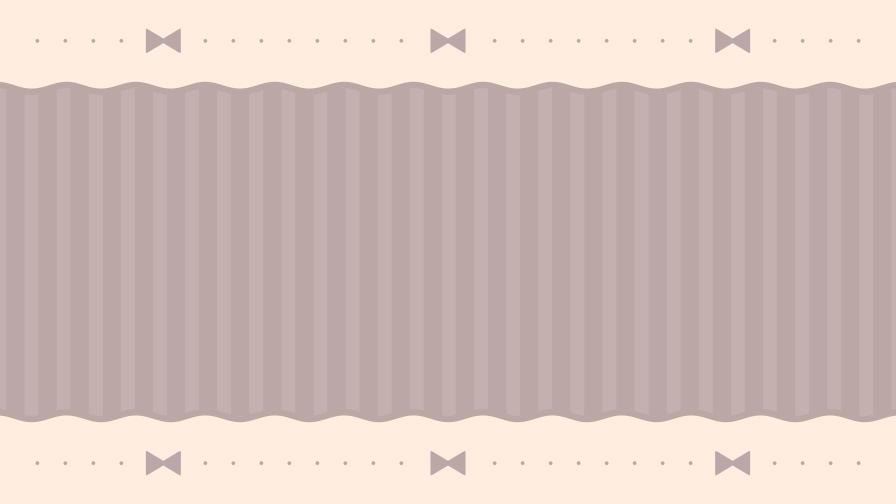
Reproduce this background procedurally as a WebGL 2 fragment shader.

```glsl
#version 300 es
precision highp float;
// A striped panel with wavy borders between two cream bands.
// Each band carries a row of dots and three bows, mirrored about the centre.
// Lengths are in design units: the canvas is 768 wide and 432 high.

#define CANVAS vec2(768.0, 432.0)
#define STRIPE_PERIOD 27.52
#define STRIPE_WIDTH 11.8
#define STRIPE_CENTRE 27.0
#define WAVE_PERIOD 59.5
#define WAVE_HEIGHT 2.9
#define PANEL_HALF 143.0
#define BORDER 5.5
#define DOT_SPACING 24.0
#define DOT_RADIUS 1.6
#define BOW_SPACING 244.0
#define ROW_OFFSET 181.0

uniform vec2 u_resolution;
out vec4 outColor;

const vec3 CREAM = vec3(1.0, 0.93, 0.875);
const vec3 TAUPE = vec3(0.731, 0.659, 0.647);
const vec3 MAUVE = vec3(0.733, 0.655, 0.659);
const vec3 LIGHT = vec3(0.769, 0.692, 0.694);
const float TAU = 6.2831853;

// Coverage of a shape from its signed distance and the pixel size.
float fill(float dist, float pixel) {
    return clamp(0.5 - dist / pixel, 0.0, 1.0);
}

// Two flared wings joined at a narrow waist, with rounded outer corners.
float bowDistance(vec2 p) {
    const float corner = 1.5;
    vec2 a = abs(p);
    vec2 sides = vec2(a.x - 15.0, (a.y - 2.0 - 0.6 * a.x) * 0.857) + corner;
    return length(max(sides, 0.0)) + min(max(sides.x, sides.y), 0.0) - corner;
}

// Vertical stripes; the dark gaps take one of two close tints.
vec3 stripeColor(float x, float pixel) {
    float cell = (x - STRIPE_CENTRE) / STRIPE_PERIOD;
    float toCentre = abs(fract(cell + 0.5) - 0.5) * STRIPE_PERIOD;
    float tint = step(3.5, mod(floor(cell), 5.0));
    vec3 gap = mix(TAUPE, MAUVE, 0.3 + 0.7 * tint);
    return mix(gap, LIGHT, fill(toCentre - 0.5 * STRIPE_WIDTH, pixel));
}

void main() {
    float pixel = CANVAS.x / u_resolution.x;
    vec2 p = gl_FragCoord.xy * pixel;
    vec2 centred = p - 0.5 * vec2(CANVAS.x, u_resolution.y * pixel);

    // Panel: both edges follow the same wave.
    float phase = TAU * (centred.x + 29.5) / WAVE_PERIOD;
    float wave = WAVE_HEIGHT * cos(phase);
    float slope = WAVE_HEIGHT * TAU / WAVE_PERIOD * sin(phase);
    float panel = (abs(centred.y - wave) - PANEL_HALF) / sqrt(1.0 + slope * slope);
    vec3 color = mix(CREAM, TAUPE, fill(panel, pixel));
    color = mix(color, stripeColor(p.x, pixel), fill(panel + BORDER, pixel));

    // Ornament rows, folded about both axes.
    vec2 row = vec2(abs(centred.x), abs(centred.y) - ROW_OFFSET);
    float bowIndex = min(floor(row.x / BOW_SPACING + 0.5), 1.0);
    vec2 bow = vec2(row.x - bowIndex * BOW_SPACING, row.y);

    // Dots keep clear of the bows and the canvas ends.
    float dotX = (floor((row.x - 40.0) / DOT_SPACING + 0.5)) * DOT_SPACING + 40.0;
    float clear = step(30.0, abs(dotX - BOW_SPACING)) * step(30.0, dotX) * step(dotX, 360.0);
    float dots = length(row - vec2(dotX, 0.0)) - DOT_RADIUS;
    color = mix(color, TAUPE, fill(dots, pixel) * clear);
    color = mix(color, MAUVE, fill(bowDistance(bow), pixel));

    outColor = vec4(color, 1.0);
}
```
